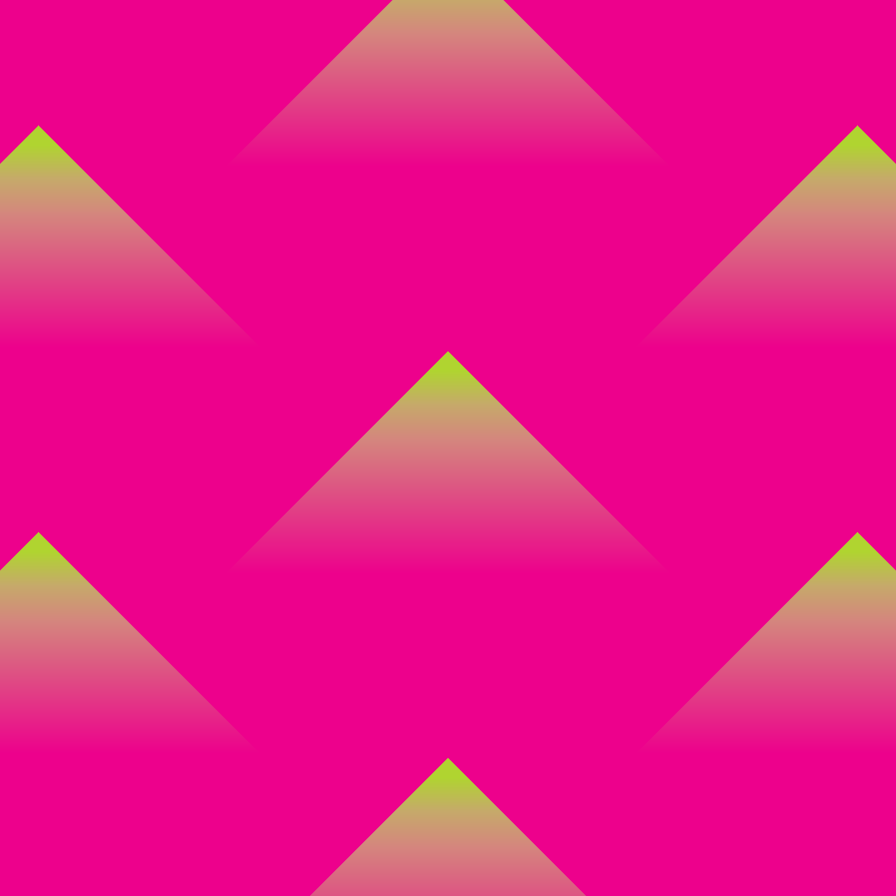
This pattern is drawn by a WebGL 1 fragment shader. Its source:

```glsl
precision highp float;
// Staggered lime triangles that fade downwards into a flat magenta ground.

uniform vec2 u_resolution;

const vec3 MAGENTA = vec3(0.928, 0.005, 0.548);
const vec3 ROSE = vec3(0.832, 0.525, 0.492);
const vec3 TAN = vec3(0.775, 0.665, 0.415);
const vec3 LIME = vec3(0.69, 0.83, 0.19);

const vec2 PERIOD = vec2(0.914, 0.4538);      // spacing within one lattice
const vec2 FIRST_APEX = vec2(0.5, 0.6081);
const vec2 LATTICE_SHIFT = vec2(0.457, 0.2519); // offset of the second lattice
const float HEIGHT = 0.2474;

// Position of t between two stops, clamped to 0..1.
float ramp(float from, float to, float t) {
  return clamp((t - from) / (to - from), 0.0, 1.0);
}

// Colour from the apex (t = 0) to the base (t = 1).
vec3 fadeColour(float t) {
  vec3 colour = mix(LIME, TAN, ramp(0.09, 0.24, t));
  colour = mix(colour, ROSE, ramp(0.24, 0.40, t));
  return mix(colour, MAGENTA, ramp(0.40, 1.0, t));
}

// Offset from the nearest apex: x is signed, y is the depth below it.
vec2 apexOffset(vec2 p, vec2 apex, vec2 period) {
  float x = mod(p.x - apex.x + 0.5 * period.x, period.x) - 0.5 * period.x;
  return vec2(x, mod(apex.y - p.y, period.y));
}

// Soft coverage of a right-angled triangle with its apex at the top.
float triangleMask(vec2 offset, float height, float pixel) {
  float side = (offset.y - abs(offset.x)) * 0.7071;
  float inside = min(side, height - offset.y);
  return clamp(inside / pixel + 0.5, 0.0, 1.0);
}

void main() {
  float size = min(u_resolution.x, u_resolution.y);
  vec2 p = gl_FragCoord.xy / size;
  float pixel = 1.0 / size;
  vec3 colour = MAGENTA;

  // Two interleaved lattices of triangles.
  for (int i = 0; i < 2; i++) {
    vec2 apex = FIRST_APEX + float(i) * LATTICE_SHIFT;
    vec2 offset = apexOffset(p, apex, PERIOD);
    float mask = triangleMask(offset, HEIGHT, pixel);
    colour = mix(colour, fadeColour(offset.y / HEIGHT), mask);
  }

  gl_FragColor = vec4(colour, 1.0);
}
```
